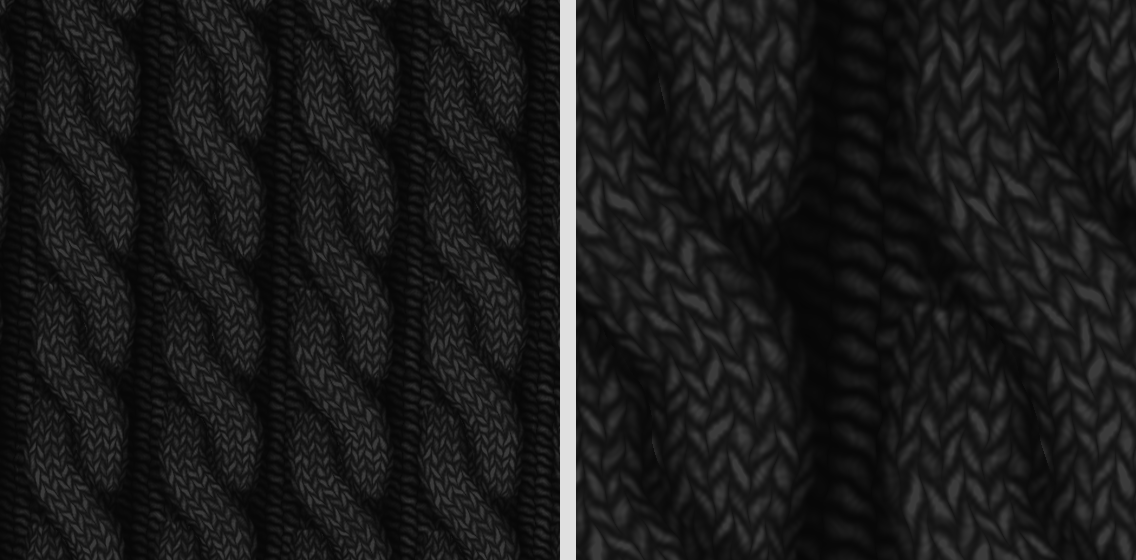
Left, the full canvas; right, a detail of the centre.
Reproduce this texture procedurally as a three.js fragment shader.

```glsl
// Charcoal cable-knit wool: leaning columns of overlapping twisted strands on purl ribs.
varying vec2 vUv;

const float PI = 3.14159265;
const float COLUMN_PITCH = 0.229;   // spacing of cables
const float FIRST_COLUMN = 0.167;   // centre of the first cable at the top
const float LEAN = 0.024;           // mean drift to the left from top to bottom
const float LEAN_CHANGE = 0.007;    // loss of drift per column
const float TWIST_PITCH = 0.2145;   // spacing of crossings down a cable
const float FIRST_CROSSING = 0.733; // height of the first full crossing
const float STRAND_OFFSET = 0.045;  // strand swing either side of the cable axis
const float STRAND_HALF = 0.051;    // strand half width
const float CROSS_SPAN = 0.43;      // half length of a crossing, in twists
const float STITCHES_ACROSS = 2.0;  // knit stitches per strand half width
const float STITCHES_DOWN = 10.5;   // knit stitches per twist
const float PURL_HEIGHT = 0.0185;
const float PURL_WIDTH = 0.03;
const float YARN_WOBBLE = 0.0017;
const vec3 SHADOW_COLOR = vec3(0.024);
const vec3 WOOL_COLOR = vec3(0.232);

float hash(vec2 p) {
  return fract(sin(dot(p, vec2(127.1, 311.7))) * 4375.85);
}

// Layered sines that bend the yarn
vec2 wobble(vec2 p) {
  return vec2(sin(p.y * 71.0 + 2.0 * sin(p.x * 43.0)) + 0.7 * sin(p.y * 203.0 + p.x * 137.0),
              sin(p.x * 83.0 + 2.0 * sin(p.y * 37.0)) + 0.7 * sin(p.x * 241.0 - p.y * 153.0));
}

// Loose fibres on the surface
float fuzz(vec2 p) {
  return sin(p.x * 410.0 + 3.0 * sin(p.y * 230.0)) * sin(p.y * 370.0 + 3.0 * sin(p.x * 270.0));
}

// Columns of V stitches, each made of two slanted, uneven legs
float knit(vec2 p) {
  float leg = floor(p.x * 2.0);
  float f = fract(p.x * 2.0) - 0.5;
  float side = mod(leg, 2.0) * 2.0 - 1.0;
  float v = p.y + side * f * 0.75 + 0.2 * side + 0.45 * hash(vec2(leg, 5.0));
  float yarn = pow(max(cos(f * PI), 0.0), 0.8) * (0.5 - 0.5 * cos(2.0 * PI * v));
  return yarn * mix(0.5, 1.25, hash(vec2(leg, floor(v))));
}

// Short slanted purl bars, staggered between ribs
float purl(vec2 p) {
  float rib = floor(p.x / PURL_WIDTH);
  float f = fract(p.x / PURL_WIDTH) - 0.5;
  float v = (p.y + 0.4 * p.x) / PURL_HEIGHT + 0.5 * hash(vec2(rib, 9.0)) + 0.5 * f * f;
  float bar = 0.5 - 0.5 * cos(2.0 * PI * v);
  float broken = pow(max(cos(f * PI), 0.0), 0.5);
  return bar * broken * mix(0.55, 1.2, hash(vec2(rib, floor(v))));
}

void main() {
  vec2 p = vUv + YARN_WOBBLE * wobble(vUv);

  // Position relative to the nearest cable axis
  float sheetX = p.x - FIRST_COLUMN + LEAN * (1.0 - p.y);
  float column = floor(sheetX / COLUMN_PITCH + 0.5);
  float x = sheetX - column * COLUMN_PITCH;
  x += (1.0 - p.y) * LEAN_CHANGE * (1.5 - column);
  x += 0.003 * sin(p.y * 9.0 + column * 2.3);
  float twist = (FIRST_CROSSING - p.y) / TWIST_PITCH;
  twist += 0.05 * sin(column * 1.7 + p.y * 5.0);
  float nearest = floor(twist + 0.5);

  // Purl ground, darkest beside the right edge of each cable
  float gapX = mod(sheetX, COLUMN_PITCH);
  float tone = (0.06 + 0.6 * purl(vec2(sheetX, p.y))) * mix(0.25, 1.0, smoothstep(0.085, 0.14, gapX));

  // Shaded knit bed seen between the strands
  float bed = 0.1 + 0.42 * knit(vec2(x * 40.0, twist * STITCHES_DOWN));
  tone = mix(bed, tone, smoothstep(0.055, 0.085, abs(x)));
  float topHeight = 0.0;
  float shadow = 0.0;

  // The highest strand covers its neighbours
  for (int i = -1; i <= 1; i++) {
    float id = nearest + float(i);
    float t = twist - id;
    float angle = clamp(t / CROSS_SPAN, -1.0, 1.0) * PI * 0.5;
    float slope = STRAND_OFFSET * PI * 0.5 * cos(angle) / (CROSS_SPAN * TWIST_PITCH);
    float offset = x - STRAND_OFFSET * sin(angle);
    float taper = mix(1.0, 0.8, smoothstep(0.55, 0.92, abs(t)));
    float d = offset / (STRAND_HALF * taper * sqrt(1.0 + slope * slope));
    float lift = max(cos(t * 1.75), 0.0) * step(abs(t), 0.9);
    float ends = 1.0 - smoothstep(0.74, 0.9, abs(t));
    float dome = sqrt(max(1.0 - d * d, 0.0));
    float height = ends * (0.5 * dome + 0.8 * lift);

    if (abs(d) < 1.0 && height > topHeight) {
      topHeight = height;
      float along = t + offset * slope / ((1.0 + slope * slope) * TWIST_PITCH);
      float stitch = knit(vec2(d * STITCHES_ACROSS, along * STITCHES_DOWN + id * 7.0));
      float roundness = 1.0 - smoothstep(0.5, 1.0, abs(d + 0.06));
      float emerge = mix(0.72, 1.0, smoothstep(-0.85, -0.2, t));
      float wool = (0.26 + 0.84 * stitch) * mix(0.3, 1.0, roundness) * emerge;
      float cover = (1.0 - smoothstep(0.9, 1.0, abs(d))) * smoothstep(0.0, 0.3, ends);
      tone = mix(tone, wool, cover);
    }
    // Soft shadow around the edge of a raised strand
    float edge = smoothstep(0.86, 1.0, abs(d)) * (1.0 - smoothstep(1.0, 1.45, abs(d)));
    shadow = max(shadow, edge * lift);
  }

  tone *= 1.0 - 0.65 * shadow;
  tone *= 1.06 + 0.17 * fuzz(vUv) + 0.06 * sin(vUv.x * 7.0 + 3.0 * sin(vUv.y * 5.0));
  gl_FragColor = vec4(mix(SHADOW_COLOR, WOOL_COLOR, clamp(tone, 0.0, 1.0)), 1.0);
}
```
